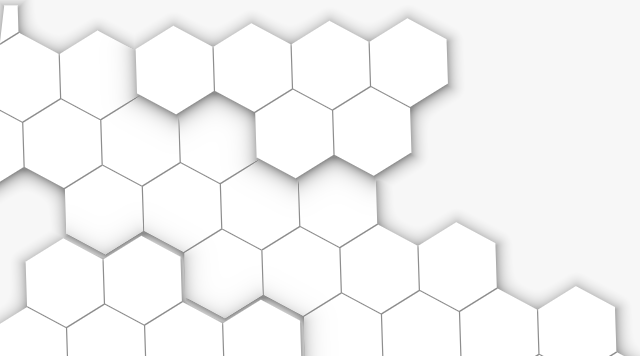
Reproduce this background procedurally as a Shadertoy shader.

```glsl
// White hexagonal tiles on a pale ground, in one slightly tilted lattice.
// A base sheet lies beneath two displaced groups; each sheet is a union of
// hexagon distances that gives both its crisp faces and its soft shadow.

#define GROUND 0.97
#define GAP 0.0017
#define SHADOW_DEPTH 0.45
#define SHADOW_FADE 0.0205
#define SHADOW_SPREAD 0.007
#define SHADOW_OFFSET vec2(0.002, 0.008)
#define CORNER_BLEND 0.012
#define UPPER_SHIFT vec2(-0.0063, -0.0063)
#define LOWER_SHIFT vec2(-0.0078, 0.0103)

const int BASE = 0, UPPER = 1, LOWER = 2;

// Lattice in canvas heights, with y pointing down.
const vec2 ORIGIN = vec2(0.0587, 0.2171);
const vec2 COLUMN_STEP = vec2(0.2192, -0.0070);
const vec2 ROW_STEP = vec2(0.1167, 0.1865);

// Signed distance to a pointed-top hexagon aligned with the lattice.
float hexagon(vec2 p, float apothem) {
    const vec3 k = vec3(-0.866025, 0.5, 0.57735);
    vec2 u = normalize(COLUMN_STEP);
    p = abs(vec2(dot(p, vec2(-u.y, u.x)), dot(p, u)));
    p -= 2.0 * min(dot(k.xy, p), 0.0) * k.xy;
    p -= vec2(clamp(p.x, -k.z * apothem, k.z * apothem), apothem);
    return length(p) * sign(p.y);
}

// First and last row of a sheet.
ivec2 rowSpan(int sheet) {
    if (sheet == UPPER) return ivec2(0, 1);
    if (sheet == LOWER) return ivec2(3, 4);
    return ivec2(0, 5);
}

// First and last column of a sheet within one row.
ivec2 columnSpan(int sheet, int row) {
    if (sheet == UPPER) return ivec2(2 + row, 5 - row);
    if (sheet == LOWER) return ivec2(2 - row, row - 3);
    return ivec2(max(row - 2, -1), min(row + 1, 5));
}

// Distance to a sheet: x is exact, y is blended for shadows.
vec2 sheetDistance(vec2 p, int sheet) {
    float apothem = 0.5 * length(COLUMN_STEP) - GAP;
    float nearest = 1e3;
    float blend = 0.0;

    // Clipped sliver above the first row of the base.
    if (sheet == BASE) {
        float sliver = hexagon(p - ORIGIN + ROW_STEP, apothem);
        sliver = max(sliver, max(0.015 - p.y, 0.0137 - p.x - 0.116 * p.y));
        nearest = sliver;
        blend = exp(-sliver / CORNER_BLEND);
    }

    ivec2 rows = rowSpan(sheet);
    for (int row = rows.x; row <= rows.y; row++) {
        ivec2 columns = columnSpan(sheet, row);
        for (int column = columns.x; column <= columns.y; column++) {
            vec2 center = ORIGIN + float(column) * COLUMN_STEP + float(row) * ROW_STEP;
            float d = hexagon(p - center, apothem);
            nearest = min(nearest, d);
            blend += exp(-d / CORNER_BLEND);
        }
    }
    return vec2(nearest, -CORNER_BLEND * log(max(blend, 1e-30)));
}

// Lay a sheet and its shadow over the shade below.
float addSheet(float shade, vec2 p, int sheet, float pixel) {
    float d = sheetDistance(p - SHADOW_OFFSET, sheet).y;
    float shadow = SHADOW_DEPTH * exp(-max(d + SHADOW_SPREAD, 0.0) / SHADOW_FADE);
    shade = min(shade, 1.0 - shadow);
    float face = clamp(0.5 - sheetDistance(p, sheet).x / pixel, 0.0, 1.0);
    return mix(shade, 1.0, face);
}

void mainImage(out vec4 fragColor, in vec2 fragCoord) {
    float pixel = 1.0 / iResolution.y;
    vec2 p = vec2(fragCoord.x, iResolution.y - fragCoord.y) * pixel;

    float shade = addSheet(GROUND, p, BASE, pixel);
    shade = addSheet(shade, p - LOWER_SHIFT, LOWER, pixel);
    shade = addSheet(shade, p - UPPER_SHIFT, UPPER, pixel);
    fragColor = vec4(vec3(shade), 1.0);
}
```
